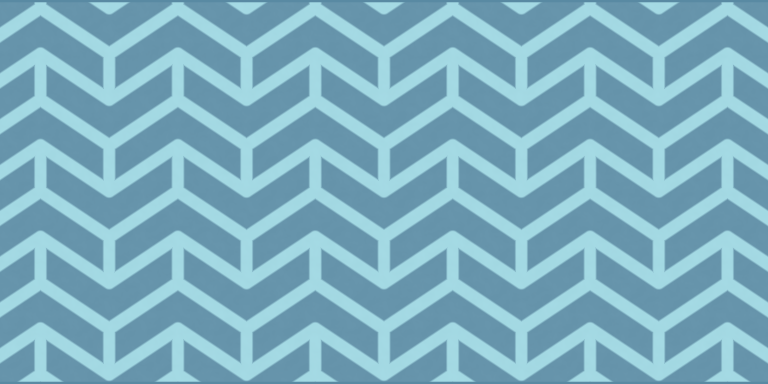
Give the GLSL for this pattern, as a Shadertoy shader.

```glsl
// Pale chevron lattice on slate blue: stacked zigzag lines joined by short upright bars.
// x is folded to half a zigzag, so each line is one round-ended segment; the bars
// alternate between valleys and peaks from gap to gap. Lengths are in canvas heights.

#define PERIOD 0.3578       // width of one zigzag
#define SPACING 0.1193      // height between lines, also the zigzag's rise
#define BASE_Y 0.502        // valley height of the central line
#define LINE_HALF 0.0166    // half width of the zigzag line
#define BAR_HALF 0.0156     // half width of the upright bars
#define SOFTNESS 0.0034     // edge blur
#define BORDER 0.006        // dark strip at top and bottom
#define MOTTLE 0.006        // strength of the faint grain
#define SLATE vec3(0.40, 0.58, 0.67)
#define PALE vec3(0.64, 0.85, 0.89)
#define RIM vec3(0.35, 0.54, 0.64)

float segmentDistance(vec2 p, vec2 a, vec2 b) {
    vec2 ab = b - a;
    float t = clamp(dot(p - a, ab) / dot(ab, ab), 0.0, 1.0);
    return length(p - a - ab * t);
}

// Signed distance to the lattice, negative inside the strokes.
float latticeDistance(vec2 p) {
    float halfPeriod = 0.5 * PERIOD;
    // Zero at a valley, halfPeriod at a peak.
    float x = abs(p.x - PERIOD * floor(p.x / PERIOD + 0.5));
    float y = p.y - BASE_Y;
    float row = (y - x * SPACING / halfPeriod) / SPACING;

    // Nearest zigzag line
    float lineY = floor(row + 0.5) * SPACING;
    float zigzag = segmentDistance(vec2(x, y), vec2(0.0, lineY),
                                   vec2(halfPeriod, lineY + SPACING)) - LINE_HALF;

    // Upright bar: valleys in even gaps, peaks in odd gaps
    float barX = mod(floor(row), 2.0) * halfPeriod;
    float bar = abs(x - barX) - BAR_HALF;
    return min(zigzag, bar);
}

// Layered sines for a slight unevenness of tone.
float grain(vec2 p) {
    float sum = 0.0;
    float amplitude = 0.5;
    vec2 q = p * 70.0;
    for (int i = 0; i < 3; i++) {
        sum += amplitude * sin(q.x + 1.7 * sin(q.y)) * sin(q.y + 1.3 * sin(q.x));
        q = mat2(1.5, 1.1, -1.1, 1.5) * q + 2.3;
        amplitude *= 0.6;
    }
    return sum;
}

void mainImage(out vec4 fragColor, in vec2 fragCoord) {
    vec2 p = vec2(fragCoord.x - 0.5 * iResolution.x, fragCoord.y) / iResolution.y;
    float blur = max(SOFTNESS, 0.7 / iResolution.y);

    // Strokes over ground
    float stroke = 1.0 - smoothstep(-blur, blur, latticeDistance(p));
    vec3 color = mix(SLATE, PALE, stroke) + MOTTLE * grain(p);

    // Dark strips along the top and bottom
    float edge = min(p.y, 1.0 - p.y);
    float rim = 1.0 - smoothstep(BORDER - 0.5 * blur, BORDER + 0.5 * blur, edge);
    fragColor = vec4(mix(color, RIM, rim), 1.0);
}
```
